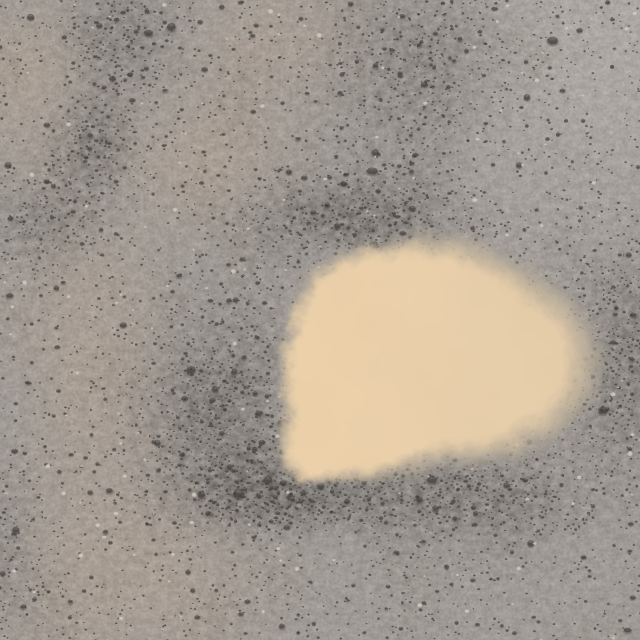
Write a Shadertoy shader that draws this texture.

```glsl
// Muddy puddle with a soft, uneven shore on wet gravelly ground.

const vec3 MUD_WATER = vec3(0.92, 0.815, 0.665);
const vec3 SHALLOWS  = vec3(0.72, 0.675, 0.60);
const vec3 SAND      = vec3(0.665, 0.62, 0.58);
const vec3 GRAVEL    = vec3(0.625, 0.605, 0.585);
const vec3 WET_GRIT  = vec3(0.45, 0.435, 0.42);
const vec3 STONE     = vec3(0.29, 0.275, 0.265);

vec2 hash2(vec2 p) {
    vec3 q = fract(p.xyx * vec3(0.1031, 0.1030, 0.0973));
    q += dot(q, q.yzx + 33.33);
    return fract((q.xx + q.yz) * q.zy);
}

float gradientDot(vec2 cell, vec2 offset) {
    float a = 6.2832 * hash2(cell).x;
    return dot(vec2(cos(a), sin(a)), offset);
}

// Gradient noise, about -0.7 to 0.7
float noise(vec2 p) {
    vec2 i = floor(p), f = p - i;
    vec2 u = f * f * f * (f * (f * 6.0 - 15.0) + 10.0);
    vec2 e = vec2(1.0, 0.0);
    float low  = mix(gradientDot(i, f), gradientDot(i + e, f - e), u.x);
    float high = mix(gradientDot(i + e.yx, f - e.yx), gradientDot(i + 1.0, f - 1.0), u.x);
    return mix(low, high, u.y);
}

float fbm(vec2 p) {
    float sum = 0.0, amp = 1.0;
    for (int i = 0; i < 4; i++) {
        sum += amp * noise(p);
        p = mat2(1.6, 1.2, -1.2, 1.6) * p + 17.3;
        amp *= 0.55;
    }
    return sum;
}

// Soft elliptical patch
float patchAt(vec2 p, vec2 center, vec2 radii) {
    vec2 q = (p - center) / radii;
    return exp(-dot(q, q));
}

// Radial distance to the shore, negative in the water
float puddle(vec2 p) {
    vec2 q = p - vec2(0.677, 0.440);
    float a = atan(q.y, q.x);
    float r = 0.213 - 0.0095 * cos(a)
        + 0.0332 * cos(2.0 * a) + 0.0064 * sin(2.0 * a)
        + 0.0117 * cos(3.0 * a) - 0.0089 * sin(3.0 * a)
        - 0.0029 * cos(4.0 * a) - 0.0018 * sin(4.0 * a)
        + 0.0056 * cos(5.0 * a) + 0.0026 * sin(5.0 * a);
    vec2 dir = q / max(length(q), 1e-4);
    r += 0.038 * exp(-80.0 * (1.0 - dot(dir, vec2(-0.777, -0.629))));
    return length(q) - r;
}

// Scattered stones: x = coverage, y = top light, z = cast shade
vec3 stones(vec2 p, float scale, float density, float seed, float pixel) {
    vec2 g = mat2(0.88, 0.47, -0.47, 0.88) * p * scale + seed * 7.31;
    vec2 id = floor(g);
    vec2 h = hash2(id + seed * 19.7), k = hash2(id + seed * 5.3 + 71.0);
    vec2 q = fract(g) - mix(vec2(0.3), vec2(0.7), h);
    q = mat2(0.88, -0.47, 0.47, 0.88) * q;
    float radius = mix(0.11, 0.27, k.y * k.y);
    vec2 shape = vec2(1.0, 1.0 + 0.6 * h.x);
    float wobble = 0.06 * noise(q * 9.0 + id);
    float d = length(q * shape) - radius + wobble;
    float shadeD = length((q + vec2(0.0, 0.07)) * shape) - radius;
    float soft = max(pixel * scale, 0.04);
    float present = step(k.x, density);
    float cover = present * (1.0 - smoothstep(-soft, soft, d));
    float light = smoothstep(-0.2, 0.9, q.y / radius) * smoothstep(0.0, -0.12, d);
    return vec3(cover, light, present * (1.0 - smoothstep(-0.04, 0.12, shadeD)));
}

// Wet, coarse areas around the shore and along old tracks
float wetness(vec2 p) {
    float w = 0.85 * patchAt(p, vec2(0.35, 0.35), vec2(0.10, 0.14));
    w += 0.95 * patchAt(p, vec2(0.46, 0.23), vec2(0.14, 0.05));
    w += 0.65 * patchAt(p, vec2(0.74, 0.22), vec2(0.18, 0.07));
    w += 0.75 * patchAt(p, vec2(0.54, 0.66), vec2(0.15, 0.06));
    w += 0.50 * patchAt(p, vec2(0.65, 0.90), vec2(0.12, 0.15));
    w += 0.65 * patchAt(p, vec2(0.15, 0.77), vec2(0.06, 0.09));
    w += 0.55 * patchAt(p, vec2(0.19, 0.95), vec2(0.08, 0.07));
    w += 0.50 * patchAt(p, vec2(0.06, 0.65), vec2(0.08, 0.05));
    w += 0.60 * patchAt(p, vec2(0.98, 0.45), vec2(0.08, 0.16));
    return w + 0.40 * patchAt(p, vec2(0.0, 0.14), vec2(0.05, 0.10));
}

float sandiness(vec2 p) {
    float s = patchAt(p, vec2(0.32, 0.75), vec2(0.13, 0.10));
    s += patchAt(p, vec2(0.14, 0.45), vec2(0.11, 0.20));
    s += patchAt(p, vec2(0.21, 0.10), vec2(0.18, 0.15));
    s += patchAt(p, vec2(0.04, 0.88), vec2(0.09, 0.12));
    return s + 0.8 * patchAt(p, vec2(0.43, 0.94), vec2(0.13, 0.09));
}

void mainImage(out vec4 fragColor, in vec2 fragCoord) {
    vec2 p = fragCoord / iResolution.xy;
    float pixel = 1.0 / iResolution.y;
    float broad = fbm(p * 7.0), grit = fbm(p * vec2(65.0, 85.0));
    float wet = clamp(wetness(p) + 0.22 * broad, 0.0, 1.0);

    // Packed ground with coarse and fine grain
    vec3 col = mix(GRAVEL, SAND, clamp(sandiness(p) + 0.3 * broad, 0.0, 1.0));
    col += 0.05 * patchAt(p, vec2(0.95, 0.95), vec2(0.25, 0.3));
    col = mix(col, WET_GRIT, 0.72 * wet);
    col += grit * mix(0.055, 0.15, wet) + 0.05 * noise(p * 210.0);

    // Dark stones, from large and rare to small and dense
    for (int i = 0; i < 4; i++) {
        float layer = float(i);
        float scale = 32.0 * pow(1.6, layer);
        float density = (0.07 + 0.06 * layer) * (0.45 + 2.2 * wet);
        vec3 s = stones(p, scale, density, layer + 1.0, pixel);
        col *= 1.0 - 0.22 * s.z;
        col = mix(col, STONE + 0.24 * s.y, 0.78 * s.x);
    }

    // Pale chips
    vec3 chip = stones(p, 72.0, 0.035, 9.0, pixel);
    col = mix(col, vec3(0.84, 0.81, 0.76), 0.8 * chip.x);

    // Water: ragged on the left, hazy on the right and top
    float haze = smoothstep(0.45, 0.90, p.x);
    float shore = puddle(p) + 0.012 * fbm(p * 24.0) + 0.004 * grit;
    float film = 1.0 - smoothstep(-0.012, mix(0.012, 0.025, haze), shore);
    float depth = 1.0 - smoothstep(mix(-0.025, -0.055, haze), 0.006, shore);
    col = mix(col, SHALLOWS, 0.75 * film);
    vec3 water = MUD_WATER + 0.008 * broad - 0.025 * haze * vec3(0.8, 0.5, 0.0);
    col = mix(col, water, depth);

    fragColor = vec4(clamp(col, 0.0, 1.0), 1.0);
}
```
